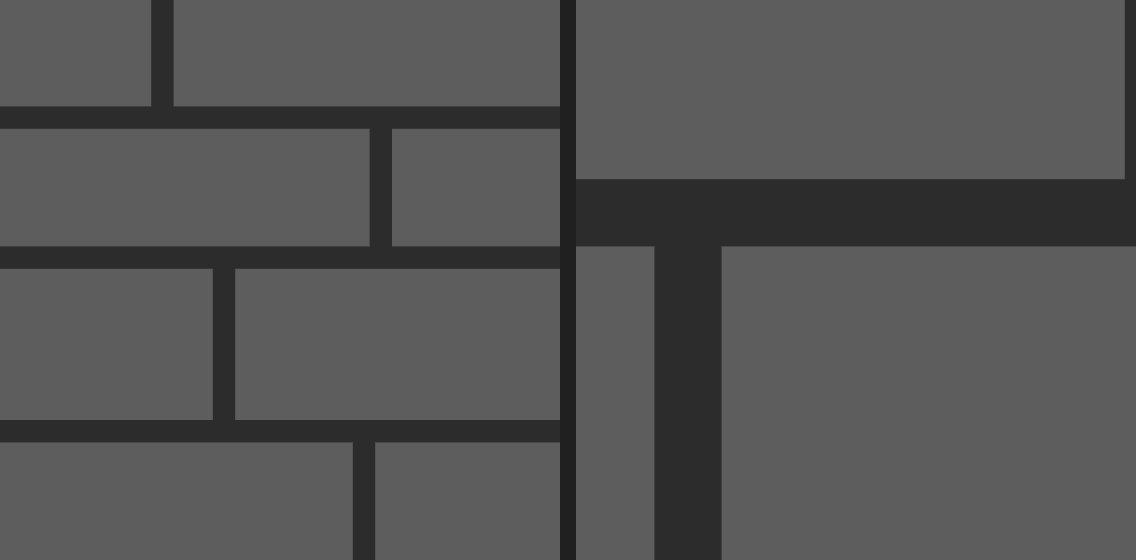
Left, the full canvas; right, a detail of the centre.
Write a Shadertoy shader that draws this pattern.

```glsl
// Flat grey stone blocks in four uneven courses, parted by wide dark joints.

#define STONE_COLOR vec3(0.364, 0.364, 0.364)
#define JOINT_COLOR vec3(0.172, 0.172, 0.172)
#define JOINT_WIDTH 0.04
#define BED_HEIGHTS vec3(0.23, 0.54, 0.79)            // bed joint centres, bottom to top
#define HEAD_OFFSETS vec4(0.65, 0.40, 0.68, 0.29)     // head joint centre in each course

// Signed distance to the nearest joint, negative inside the mortar
float jointDistance(vec2 p) {
    int course = 0;
    float nearest = 1.0;

    // Bed joints: find the nearest one and count those below the point
    for (int i = 0; i < 3; i++) {
        float above = p.y - BED_HEIGHTS[i];
        nearest = min(nearest, abs(above));
        course += int(step(0.0, above));
    }

    // Head joint of this course
    nearest = min(nearest, abs(p.x - HEAD_OFFSETS[course]));
    return nearest - 0.5 * JOINT_WIDTH;
}

void mainImage(out vec4 fragColor, in vec2 fragCoord) {
    vec2 p = fragCoord / iResolution.xy;
    float pixel = 1.0 / iResolution.y;

    // Edge smoothed over one pixel
    float stone = clamp(0.5 + jointDistance(p) / pixel, 0.0, 1.0);
    fragColor = vec4(mix(JOINT_COLOR, STONE_COLOR, stone), 1.0);
}
```
